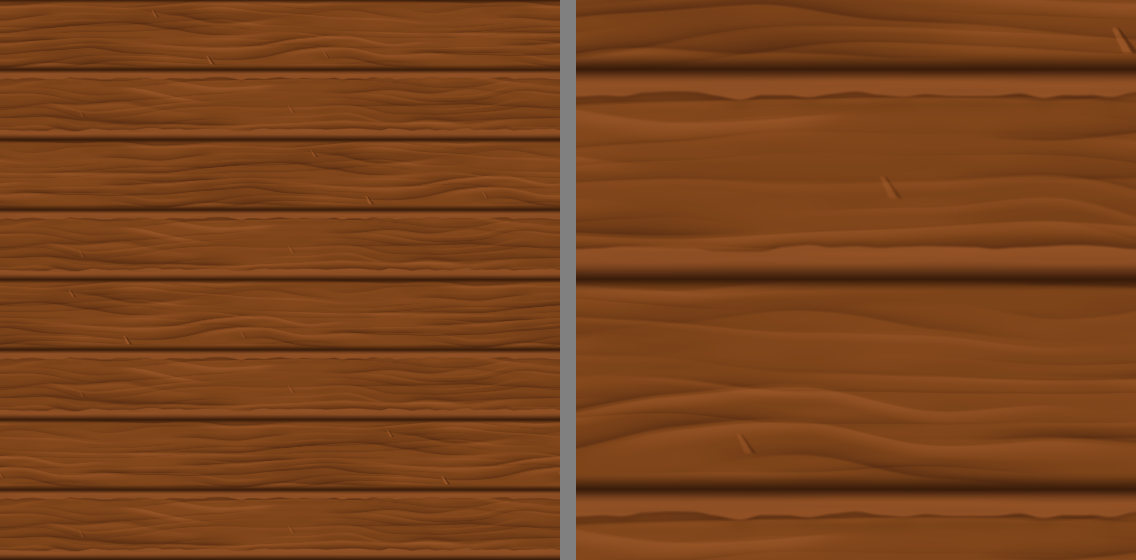
Left: the whole. Right: its middle third, enlarged.
This texture is drawn by a Shadertoy shader. Its source:

```glsl
// Eight horizontal wooden planks, alternately plain and rimmed, with painted grain.

const float PLANKS = 8.0;
const vec3 BASE  = vec3(0.50, 0.27, 0.10);
const vec3 DARK  = vec3(0.37, 0.19, 0.075);
const vec3 LIGHT = vec3(0.59, 0.33, 0.15);
const vec3 BEVEL = vec3(0.56, 0.31, 0.14);
const vec3 GAP   = vec3(0.19, 0.09, 0.03);

float hash(vec2 p) {
    return fract(sin(dot(p, vec2(127.1, 311.7))) * 43758.5);
}

// Value noise that wraps along x after a whole number of cells
float noise(vec2 p, float period) {
    vec2 i = floor(p), f = fract(p);
    f = f * f * (3.0 - 2.0 * f);
    float x0 = mod(i.x, period), x1 = mod(i.x + 1.0, period);
    float low  = mix(hash(vec2(x0, i.y)), hash(vec2(x1, i.y)), f.x);
    float high = mix(hash(vec2(x0, i.y + 1.0)), hash(vec2(x1, i.y + 1.0)), f.x);
    return mix(low, high, f.y);
}

// Wavy brush strokes: dark above a crisp edge, light below it
float strokes(vec2 p, float rows, float seed) {
    float bend = 1.5 * noise(vec2(p.x * 5.0, p.y * 1.5 + seed), 5.0)
               + 0.6 * noise(vec2(p.x * 13.0, p.y * 3.0 + seed + 40.0), 13.0);
    float t = p.y * rows + bend * rows / 6.0;
    float id = floor(t), f = fract(t);
    float darkAmount  = smoothstep(0.3, 0.8, noise(vec2(p.x * 6.0, id * 7.0 + seed), 6.0));
    float lightAmount = smoothstep(0.4, 0.9, noise(vec2(p.x * 7.0, id * 5.0 + seed + 90.0), 7.0));
    float darkLine  = smoothstep(0.0, 0.1, f) * exp(-4.0 * f);
    float lightLine = smoothstep(0.5, 0.92, f) * (1.0 - smoothstep(0.92, 1.0, f));
    return lightLine * lightAmount - 1.5 * darkLine * darkAmount;
}

// Grain tone, negative for dark and positive for light
float grain(vec2 p, float seed) {
    float patches = noise(vec2(p.x * 6.0, p.y * 4.0 + seed + 150.0), 6.0) - 0.5;
    float fibres  = noise(vec2(p.x * 24.0, p.y * 22.0 + seed + 200.0), 24.0) - 0.5;
    return 0.75 * strokes(p, 5.0, seed)
         + 0.4 * strokes(p, 10.0, seed + 300.0)
         + 0.3 * patches + 0.22 * fibres;
}

vec3 tint(float tone) {
    vec3 target = tone < 0.0 ? DARK : LIGHT;
    return mix(BASE, target, min(abs(tone), 1.0));
}

// Slanted nick, lit on its left flank and shaded on its right
float chip(vec2 p, vec2 centre, float size) {
    vec2 q = p - centre;
    q.x -= round(q.x);
    q.y /= PLANKS;
    q /= size;
    float across = q.x + 0.6 * q.y;
    float lengthMask = 1.0 - smoothstep(0.6, 1.0, abs(q.y));
    float width = 0.3 + 0.2 * (1.0 - q.y);
    float flank = 1.0 - smoothstep(width * 0.5, width, abs(across));
    return lengthMask * flank * mix(1.0, -1.0, smoothstep(-0.05, 0.25, across));
}

// Darkening toward the gaps below and above a plank
float gapLight(float v, float lowWidth, float highWidth) {
    return smoothstep(-0.02, lowWidth, v) * smoothstep(-0.02, highWidth, 1.0 - v);
}

vec3 plainPlank(vec2 p) {
    float tone = grain(p, 11.0);
    tone += 0.8 * chip(p, vec2(0.276, 0.81), 0.008);
    tone += 1.1 * chip(p, vec2(0.375, 0.14), 0.009);
    tone += 0.6 * chip(p, vec2(0.582, 0.22), 0.007);
    return mix(GAP, tint(tone), gapLight(p.y, 0.09, 0.06));
}

vec3 rimmedPlank(vec2 p) {
    float tone = grain(p, 57.0);
    tone += 0.6 * chip(p, vec2(0.520, 0.44), 0.008);
    tone += 0.5 * chip(p, vec2(0.146, 0.37), 0.007);

    // Ragged inner border, shaded on the side of the sunken panel
    float side = step(0.5, p.y) * 20.0;
    float ragged = 0.025 * noise(vec2(p.x * 72.0, side), 72.0)
                 + 0.025 * noise(vec2(p.x * 30.0, side + 5.0), 30.0);
    float inside = min(p.y - 0.125, 0.905 - p.y) - ragged;
    tone -= 0.75 * exp(-28.0 * max(inside, 0.0));

    float streak = noise(vec2(p.x * 16.0, p.y * 40.0), 16.0) - 0.5;
    vec3 rim = BEVEL * (1.0 + 0.06 * streak);
    float edge = max(0.01, PLANKS / iResolution.y);
    vec3 colour = mix(rim, tint(tone), smoothstep(-edge, edge, inside));
    return mix(GAP, colour, gapLight(p.y, 0.10, 0.065));
}

void mainImage(out vec4 fragColor, in vec2 fragCoord) {
    vec2 uv = fragCoord / iResolution.xy;
    float row = floor(uv.y * PLANKS);
    vec2 p = vec2(uv.x, fract(uv.y * PLANKS));

    // Plain planks share one grain, slid sideways from row to row
    float pair = floor(row / 2.0);
    float slide = 0.142 * max(10.0 - 4.0 * pair, 0.0);
    bool rimmed = mod(row, 2.0) < 0.5;
    vec3 colour = rimmed ? rimmedPlank(p) : plainPlank(vec2(fract(p.x - slide), p.y));
    fragColor = vec4(colour, 1.0);
}
```
